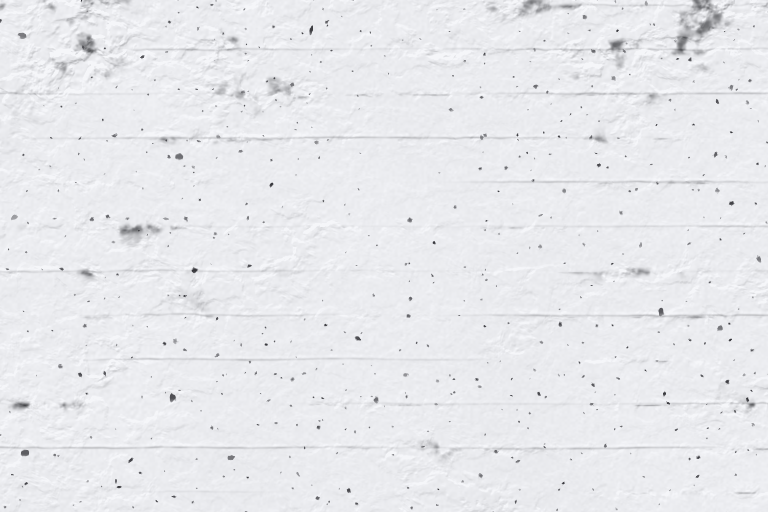
A Shadertoy shader for this texture:

```glsl
// White painted board-formed concrete with crumbly seams and scattered dark pits.

float hash(vec2 p) {
    vec3 q = fract(p.xyx * vec3(0.1031, 0.1030, 0.0973));
    q += dot(q, q.yzx + 33.33);
    return fract((q.x + q.y) * q.z);
}

float noise(vec2 p) {
    vec2 i = floor(p), f = fract(p);
    f = f * f * (3.0 - 2.0 * f);
    return mix(mix(hash(i), hash(i + vec2(1, 0)), f.x),
               mix(hash(i + vec2(0, 1)), hash(i + vec2(1, 1)), f.x), f.y);
}

float fbm(vec2 p) {
    float sum = 0.0, amp = 0.5;
    for (int i = 0; i < 4; i++) {
        sum += amp * noise(p);
        p = mat2(1.6, 1.2, -1.2, 1.6) * p + 17.3;
        amp *= 0.5;
    }
    return sum / 0.9375;
}

// Signed distance to the nearest board seam (x) and its row number (y)
vec2 seam(vec2 p) {
    float y = (p.y - 0.0385 + 0.004 * (noise(vec2(p.x * 6.0, p.y * 3.0)) - 0.5)) / 0.0865;
    float row = floor(y + 0.5);
    return vec2((y - row) * 0.0865, row);
}

// How broken the paint surface is: top band, lower left corner, patches, seams
float roughness(vec2 p) {
    vec2 s = seam(p);
    float patches = smoothstep(0.48, 0.72, fbm(p * vec2(5, 9) + 3.0));
    float top = smoothstep(0.8, 0.93, p.y + 0.12 * (noise(p * 7.0) - 0.5));
    float corner = exp(-18.0 * dot(p - vec2(0.08, 0.13), p - vec2(0.08, 0.13)));
    float crumble = exp(-abs(s.x + 0.003) * 130.0)
                  * smoothstep(0.3, 0.7, noise(vec2(p.x * 4.0, s.y * 7.7)));
    return 0.16 + 0.45 * patches + top * (0.25 + 0.6 * patches)
         + 0.35 * corner + 0.6 * crumble;
}

// Flaky relief: plateaus with fairly sharp edges plus fine plaster grain
float relief(vec2 p) {
    vec2 warp = vec2(noise(p * 22.0), noise(p * 22.0 + 40.0)) * 0.018;
    float flakes = smoothstep(0.38, 0.64, fbm((p + warp) * vec2(30, 38)));
    return flakes + 0.35 * noise(p * 120.0);
}

// One layer of irregular pits, returns darkness
float pits(vec2 p, float cell, float chance, float rMin, float rMax, float seed) {
    float px = 1.0 / iResolution.y;
    vec2 id = floor(p / cell);
    vec2 k = id + seed;
    vec2 center = (id + 0.2 + 0.6 * vec2(hash(k + 11.0), hash(k + 47.0))) * cell;
    float cluster = 0.45 + 1.1 * noise(center * 4.0 + 9.0);
    cluster *= mix(0.5, 1.0, smoothstep(0.0, 0.45, center.x));
    float present = step(hash(k + 83.0), chance * cluster);
    float angle = 6.283 * hash(k + 5.0);
    vec2 q = mat2(cos(angle), -sin(angle), sin(angle), cos(angle)) * (p - center);
    q.y *= 1.0 + 0.9 * hash(k + 29.0);
    float r = mix(rMin, rMax, pow(hash(k + 61.0), 2.0));
    float d = length(q) - r * (0.6 + 0.8 * noise(q / r * 1.3 + k * 3.1));
    float depth = mix(0.4, 0.95, hash(k + 71.0));
    float lit = 1.0 - 0.35 * smoothstep(0.0, 1.2, (center.y - p.y) / r);
    return present * depth * lit * smoothstep(px, -px, d);
}

void mainImage(out vec4 fragColor, in vec2 fragCoord) {
    vec2 p = fragCoord / iResolution.y;
    float rough = roughness(p);

    // Light from the upper left picks out the relief
    float slope = relief(p) - relief(p + vec2(-0.0013, 0.0027));
    float shade = 0.927 + 0.23 * rough * clamp(slope, -0.6, 0.45);
    shade += 0.022 * (noise(p * 190.0) - 0.5) + 0.02 * (fbm(p * 4.0) - 0.5);

    // Grey hollows in the most broken places
    shade -= 0.5 * smoothstep(0.5, 1.0, rough) * smoothstep(0.56, 0.82, fbm(p * 24.0 + 70.0));

    // Thin seam shadow under a bright lip, fading in and out along the board
    vec2 s = seam(p);
    float along = smoothstep(0.3, 0.8, noise(vec2(p.x * 2.5, s.y * 9.3)));
    along *= 0.45 + 0.55 * noise(vec2(p.x * 40.0, s.y));
    float wobble = 0.004 * (noise(vec2(p.x * 45.0, s.y * 5.0)) - 0.5) * rough;
    float line = s.x + wobble;
    shade -= 0.17 * along * exp(-pow(line / 0.0022, 2.0));
    shade += 0.03 * along * exp(-pow((line - 0.005) / 0.003, 2.0));

    vec3 color = min(shade, 0.965) + vec3(-0.006, -0.002, 0.012);

    // Air holes: many specks, some dots, a few large cavities
    float dark = pits(p, 0.031, 0.2, 0.0011, 0.0024, 0.0);
    dark = max(dark, pits(p + 0.017, 0.052, 0.36, 0.0018, 0.0045, 130.0));
    dark = max(dark, pits(p + 0.041, 0.115, 0.32, 0.0035, 0.0085, 270.0));
    color = mix(color, vec3(0.17, 0.17, 0.19), dark);

    fragColor = vec4(color, 1.0);
}
```
